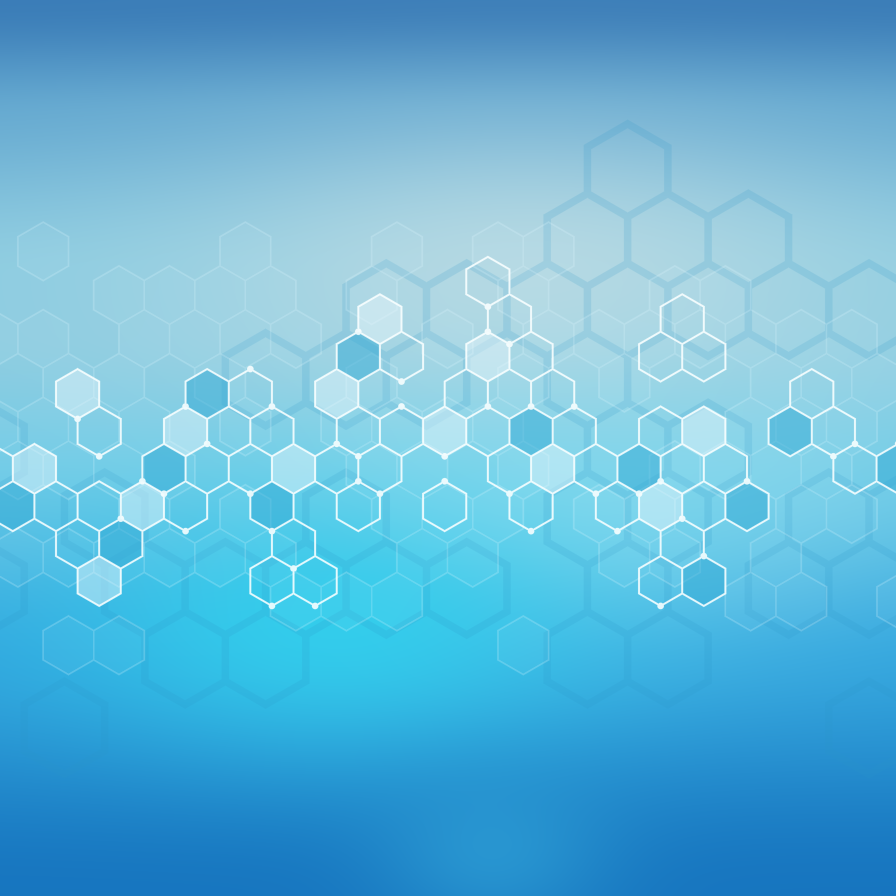
This background is drawn by a three.js fragment shader. Its source:

```glsl
varying vec2 vUv;

#define NET_WIDTH 0.0482
#define NET_ORIGIN vec2(0.0625, 0.6855)
#define NET_LINE 0.0011
#define DOT_RADIUS 0.0037
#define FINE_WIDTH 0.0564
#define FINE_ORIGIN vec2(0.1328, 0.6706)
#define FINE_ALPHA 0.24
#define BIG_WIDTH 0.0898
#define BIG_ORIGIN vec2(0.7005, 0.8099)
#define BIG_LINE 0.0042
#define BIG_ALPHA 0.17
#define TAU 6.2831853

float hash(vec2 p) {
  return fract(sin(dot(p, vec2(127.1, 311.7))) * 43758.5453);
}

// Hex lattice: x counts half columns, y counts rows downward
vec2 latticeScale(float width) {
  return width * vec2(0.5, -0.8660254);
}

vec2 cellNear(vec2 p, vec2 origin, float width, vec2 offset) {
  vec2 q = (p - origin) / latticeScale(width);
  float row = floor(q.y + 0.5) + offset.y;
  float odd = mod(row, 2.0);
  return vec2(2.0 * floor((q.x - odd) * 0.5 + 0.5) + odd + 2.0 * offset.x, row);
}

float hexDistance(vec2 p, float width) {
  p = abs(p);
  return max(p.x, 0.5 * p.x + 0.8660254 * p.y) - 0.5 * width;
}

float cover(float d, float aa) {
  return 1.0 - smoothstep(-aa, aa, d);
}

float bell(float x) {
  return exp(-x * x);
}

// Bright cluster: wavy upper and lower limits with regular gaps
bool inNet(vec2 cell) {
  float h = cell.x;
  float row = cell.y;
  float bent = h + 2.0 * exp(-(h - 20.0) * (h - 20.0) / 6.0);
  float crest = 0.5 + 0.5 * cos(TAU * (bent - 1.0) / 7.0);
  float top = 4.2 - crest * (1.1 + 3.3 * bell((h - 21.0) / 12.0));
  top = min(top + max(1.0 - h, 0.0) + 2.0 * max(h - 36.0, 0.0), 5.0);
  float sag = max(cos(TAU * (h - 2.0) / 9.0), 0.0);
  float bottom = 6.1 + 2.95 * sag * (1.0 - 1.3 * bell((h - 20.0) / 5.0));
  bottom = min(bottom, 5.4 + max(34.0 - h, 0.0));
  bool gap = (row == 3.0 && abs(mod(h, 12.0) - 4.0) < 1.5)
    || (row == 5.0 && mod(h, 16.0) < 4.0)
    || (row == 6.0 && mod(h, 4.0) < 0.5 && abs(h - 16.0) < 10.0);
  return row >= top && row <= bottom && !gap;
}

bool inFine(vec2 cell, vec2 centre) {
  float spread = abs(centre.y - 0.5) / 0.24;
  return hash(cell + 3.0) < 0.68 - 0.5 * spread * spread && spread < 1.0;
}

bool inBig(vec2 cell, vec2 c) {
  float top = 0.58 + 0.08 * smoothstep(0.3, 0.43, c.x) + 0.18 * bell((c.x - 0.73) / 0.12);
  float bottom = 0.25 - 0.1 * smoothstep(0.35, 0.47, abs(c.x - 0.5));
  return c.y < top && c.y > bottom && (c.y > 0.64 || hash(cell + 8.0) < 0.6);
}

// Elliptical glow
float glow(vec2 p, vec2 centre, vec2 radius) {
  vec2 q = (p - centre) / radius;
  return exp(-dot(q, q));
}

vec3 background(vec2 p) {
  float t = 1.0 - p.y;
  vec3 c = mix(vec3(0.23, 0.49, 0.72), vec3(0.38, 0.65, 0.81), smoothstep(0.0, 0.13, t));
  c = mix(c, vec3(0.55, 0.80, 0.88), smoothstep(0.08, 0.31, t));
  c = mix(c, vec3(0.43, 0.79, 0.90), smoothstep(0.37, 0.55, t));
  c = mix(c, vec3(0.20, 0.65, 0.87), smoothstep(0.5, 0.74, t));
  c = mix(c, vec3(0.09, 0.46, 0.75), smoothstep(0.7, 1.0, t));
  c = mix(c, vec3(0.75, 0.86, 0.89), 0.8 * glow(p, vec2(0.59, 0.69), vec2(0.37, 0.17)));
  c = mix(c, vec3(0.55, 0.87, 0.94), 0.6 * glow(p, vec2(0.65, 0.43), vec2(0.34, 0.15)));
  c = mix(c, vec3(0.19, 0.82, 0.93), 0.85 * glow(p, vec2(0.37, 0.30), vec2(0.29, 0.14)));
  return mix(c, vec3(0.17, 0.61, 0.83), 0.8 * glow(p, vec2(0.55, 0.05), vec2(0.13, 0.09)));
}

void main() {
  vec2 p = vUv;
  float aa = max(0.7 * fwidth(p.y), 0.0001);
  float big = 0.0, fine = 0.0, net = 0.0, pale = 0.0, deep = 0.0;

  // Gather the three lattices from the cells around this point
  for (int j = -1; j <= 1; j++) {
    for (int i = -1; i <= 1; i++) {
      vec2 offset = vec2(float(i), float(j));

      vec2 cell = cellNear(p, BIG_ORIGIN, BIG_WIDTH, offset);
      vec2 centre = BIG_ORIGIN + cell * latticeScale(BIG_WIDTH);
      float d = hexDistance(p - centre, BIG_WIDTH);
      if (inBig(cell, centre)) big = max(big, cover(abs(d) - BIG_LINE, aa));

      cell = cellNear(p, FINE_ORIGIN, FINE_WIDTH, offset);
      centre = FINE_ORIGIN + cell * latticeScale(FINE_WIDTH);
      d = hexDistance(p - centre, FINE_WIDTH);
      if (inFine(cell, centre)) fine = max(fine, max(cover(abs(d) - 0.001, aa), 0.2 * cover(d, aa)));

      cell = cellNear(p, NET_ORIGIN, NET_WIDTH, offset);
      if (!inNet(cell)) continue;
      vec2 q = p - NET_ORIGIN - cell * latticeScale(NET_WIDTH);
      d = hexDistance(q, NET_WIDTH);
      net = max(net, cover(abs(d) - NET_LINE, aa));
      float pick = hash(cell);
      float side = pick < 0.3 ? 1.0 : -1.0;
      float dotDistance = length(q - vec2(0.0, side * NET_WIDTH * 0.57735)) - DOT_RADIUS;
      if (abs(pick - 0.5) > 0.2) net = max(net, cover(dotDistance, aa));

      // Filled cells follow a slanted repeat
      float slant = mod(cell.x - 5.0 * cell.y, 12.0);
      if (slant == 10.0) pale = max(pale, cover(d, aa));
      if (slant == (cell.x < 18.0 ? 4.0 : 2.0)) deep = max(deep, cover(d, aa));
    }
  }

  vec3 color = background(p);
  color = mix(color, vec3(0.16, 0.58, 0.78), BIG_ALPHA * big);
  color = mix(color, vec3(0.88, 0.97, 1.0), FINE_ALPHA * fine);
  color = mix(color, vec3(0.19, 0.66, 0.83), 0.5 * deep);
  color = mix(color, vec3(0.92, 0.97, 0.99), 0.45 * pale);
  color = mix(color, vec3(0.98, 1.0, 1.0), 0.88 * net);
  gl_FragColor = vec4(color, 1.0);
}
```
